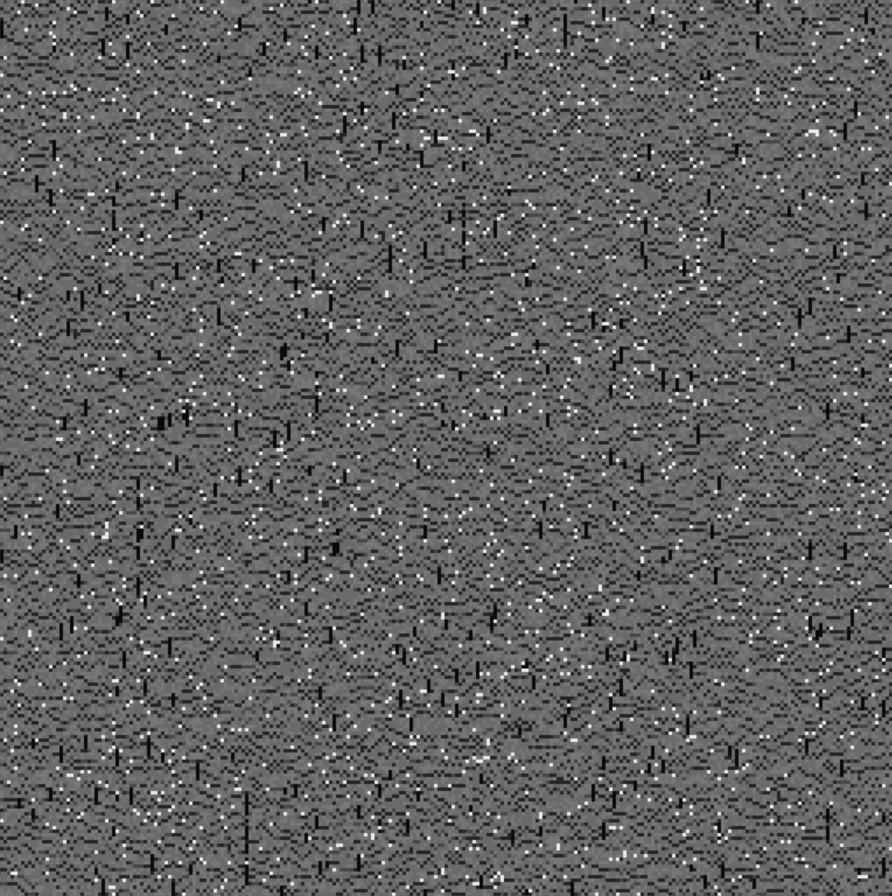
Write a Shadertoy shader that draws this texture.

```glsl
// Grey static: a fine cell grid with zigzag dark chains, white specks and black upright dashes.

const float ROWS = 256.0;
const float BLACK = 0.04;
const float CHAIN_DARK = 0.14;
const float CHAIN_SOFT = 0.28;
const float GREY_LOW = 0.415;
const float GREY_HIGH = 0.465;
const float WHITE = 0.92;

// Random value from 0 to 1 for a lattice point
float hash(vec2 p, float seed) {
    vec3 q = fract(vec3(p.xyx + seed * 17.31) * vec3(0.1031, 0.1030, 0.0973));
    q += dot(q, q.yzx + 33.33);
    return fract((q.x + q.y) * q.z);
}

// Smooth value noise
float noise(vec2 p, float seed) {
    vec2 i = floor(p);
    vec2 f = fract(p);
    f = f * f * (3.0 - 2.0 * f);
    float low = mix(hash(i, seed), hash(i + vec2(1.0, 0.0), seed), f.x);
    float high = mix(hash(i + vec2(0.0, 1.0), seed), hash(i + 1.0, seed), f.x);
    return mix(low, high, f.y);
}

// Index of the wavy layer a cell lies in; odd columns zigzag in patches
float layer(vec2 cell, float spacing, float waviness) {
    float zigzag = mod(cell.x, 2.0) * step(0.3, hash(floor(cell / vec2(5.0, 7.0)), 1.0));
    float jitter = hash(vec2(cell.x, floor(cell.y / 6.0)), 16.0);
    float wave = noise(cell * vec2(0.36, 0.19), 2.0);
    return floor(cell.y / spacing + waviness * wave + 0.27 * zigzag + 0.25 * jitter);
}

// Upright run of cells: 1 inside a dash, 0 elsewhere
float dash(vec2 cell, float blockHeight, float density, float seed) {
    float y = cell.y + floor(blockHeight * hash(vec2(cell.x, 7.0), seed));
    vec2 block = vec2(cell.x, floor(y / blockHeight));
    float runLength = blockHeight * mix(0.35, 1.0, hash(block, seed + 1.0));
    return step(hash(block, seed + 2.0), density) * step(mod(y, blockHeight), runLength);
}

// Brightness of one grid cell
float cellTone(vec2 cell) {
    float tone = mix(GREY_LOW, GREY_HIGH, step(0.59, hash(cell, 3.0)));

    // Chains run along the borders between layers, with small gaps
    bool border = layer(cell, 3.8, 1.3) != layer(cell - vec2(0.0, 1.0), 3.8, 1.3);
    if (border && hash(cell, 4.0) > 0.04) {
        tone = mix(CHAIN_DARK, CHAIN_SOFT, step(0.62, hash(cell, 5.0)));
    }

    // Short dashes, and a few long broken ones
    float longMark = dash(cell, 28.0, 0.001, 10.0) * step(0.2, hash(cell, 17.0));
    float marks = max(dash(cell, 5.0, 0.022, 6.0), longMark);
    tone = mix(tone, BLACK, marks);

    // White specks, slightly clustered
    float speckDensity = mix(0.014, 0.034, noise(cell * vec2(0.055, 0.035), 14.0));
    return mix(tone, WHITE, step(hash(cell, 15.0), speckDensity));
}

// Cell tones joined by narrow soft edges
float softCells(vec2 p) {
    vec2 corner = floor(p - 0.5);
    vec2 blend = smoothstep(0.22, 0.78, fract(p - 0.5));
    float low = mix(cellTone(corner), cellTone(corner + vec2(1.0, 0.0)), blend.x);
    float high = mix(cellTone(corner + vec2(0.0, 1.0)), cellTone(corner + 1.0), blend.x);
    return mix(low, high, blend.y);
}

void mainImage(out vec4 fragColor, in vec2 fragCoord) {
    vec2 p = fragCoord / iResolution.y * ROWS;
    fragColor = vec4(vec3(softCells(p + 8.0)), 1.0);
}
```
